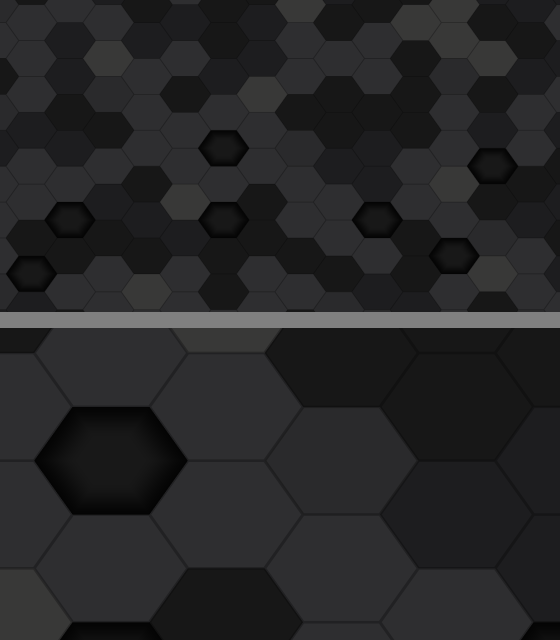
Top, the full canvas; bottom, a detail of the centre.
This pattern is drawn by a WebGL 1 fragment shader. Its source:

```glsl
precision highp float;

uniform vec2 u_resolution;

// Layout, in canvas widths
const float COLUMN_STEP = 0.0686;
const float ROW_STEP = 0.0641;
const vec2 GRID_ORIGIN = vec2(0.0564, 0.2604);

// Cell colours
const vec3 DARK = vec3(0.092, 0.092, 0.092);
const vec3 DIM = vec3(0.114, 0.114, 0.122);
const vec3 MID = vec3(0.165, 0.165, 0.171);
const vec3 LIGHT = vec3(0.180, 0.180, 0.188);
const vec3 BRIGHT = vec3(0.220, 0.219, 0.217);
const vec3 PIT_CENTRE = vec3(0.094);
const vec3 PIT_RIM = vec3(0.012);

// Upper tone limits of the shades, and their spread
const float DARK_LIMIT = 0.29;
const float DIM_LIMIT = 0.54;
const float MID_LIMIT = 0.63;
const float BRIGHT_SHARE = 0.075;
const float CLUSTERING = 0.4;
const float COLUMN_BIAS = 0.13;
const float HEIGHT_BIAS = 0.03;

// Lengths in row heights
const float SEAM_HALF_WIDTH = 0.012;
const float SEAM_DEPTH = 0.28;
const float PIT_SHADOW = 0.30;

const float LAST_PIT_COLUMN = 12.0;
const float HALF_SQRT3 = 0.8660254;
const int SAMPLES = 3;

float hash(vec2 p) {
  vec3 q = fract(p.xyx * 0.1031);
  q += dot(q, q.yzx + 33.33);
  return fract((q.x + q.y) * q.z);
}

float cornerSlope(vec2 corner, vec2 offset) {
  float angle = 6.2831853 * hash(corner + 71.0);
  return dot(vec2(cos(angle), sin(angle)), offset);
}

float gradientNoise(vec2 p) {
  vec2 i = floor(p);
  vec2 f = p - i;
  vec2 w = f * f * f * (f * (f * 6.0 - 15.0) + 10.0);
  vec2 x = vec2(1.0, 0.0);
  float low = mix(cornerSlope(i, f), cornerSlope(i + x, f - x), w.x);
  float high = mix(cornerSlope(i + x.yx, f - x.yx), cornerSlope(i + 1.0, f - 1.0), w.x);
  return mix(low, high, w.y);
}

// Centre of the flat-topped hexagon of unit height that holds p
vec2 hexCentre(vec2 p) {
  vec2 period = vec2(2.0 * HALF_SQRT3, 1.0);
  vec2 even = floor(p / period + 0.5) * period;
  vec2 odd = (floor(p / period) + 0.5) * period;
  return distance(p, even) < distance(p, odd) ? even : odd;
}

// Distance from p inwards to the nearest side
float hexInset(vec2 p) {
  p = abs(p);
  return 0.5 - max(p.y, dot(p, vec2(HALF_SQRT3, 0.5)));
}

// Pits recur along some rows, each with its own spacing and start
bool isPit(vec2 cell) {
  if (cell.x < 0.0 || cell.x > LAST_PIT_COLUMN) return false;
  vec2 spacing = vec2(0.0);
  if (cell.y == 0.0) spacing = vec2(7.0, 5.0);
  if (cell.y == -2.0) spacing = vec2(4.0, 1.0);
  if (cell.y == -3.0) spacing = vec2(11.0, 0.0);
  if (spacing.x == 0.0) return false;
  return abs(mod(cell.x - spacing.y + 0.5, spacing.x) - 0.5) < 0.1;
}

// Random shade, clustered by noise and lighter towards the bottom
vec3 cellShade(vec2 cell, vec2 centre) {
  if (hash(cell + 137.0) < BRIGHT_SHARE) return BRIGHT;
  float tone = hash(cell + 29.0) + CLUSTERING * gradientNoise(centre * 0.43);
  tone += COLUMN_BIAS * cos(1.5707963 * (cell.x - 3.0)) - HEIGHT_BIAS * centre.y;
  if (tone < DARK_LIMIT) return DARK;
  if (tone < DIM_LIMIT) return DIM;
  return tone < MID_LIMIT ? MID : LIGHT;
}

vec3 hexPattern(vec2 position, float pixel) {
  vec2 p = (position - GRID_ORIGIN) / vec2(COLUMN_STEP / HALF_SQRT3, ROW_STEP);
  vec2 centre = hexCentre(p);
  vec2 cell = vec2(floor(centre.x / HALF_SQRT3 + 0.5), floor(centre.y + 0.1));
  float inset = hexInset(p - centre);

  if (isPit(cell)) {
    return mix(PIT_RIM, PIT_CENTRE, smoothstep(-0.04, PIT_SHADOW, inset));
  }
  float seam = 1.0 - smoothstep(SEAM_HALF_WIDTH - 0.5 * pixel, SEAM_HALF_WIDTH + 0.5 * pixel, inset);
  return cellShade(cell, centre) * (1.0 - SEAM_DEPTH * seam);
}

void main() {
  float samples = float(SAMPLES);
  float pixel = 1.0 / (u_resolution.x * ROW_STEP * samples);
  vec3 total = vec3(0.0);
  // Average a grid of samples to smooth the cell borders
  for (int j = 0; j < SAMPLES; j++) {
    for (int i = 0; i < SAMPLES; i++) {
      vec2 offset = (vec2(float(i), float(j)) + 0.5) / samples - 0.5;
      total += hexPattern((gl_FragCoord.xy + offset) / u_resolution.x, pixel);
    }
  }
  gl_FragColor = vec4(total / (samples * samples), 1.0);
}
```
